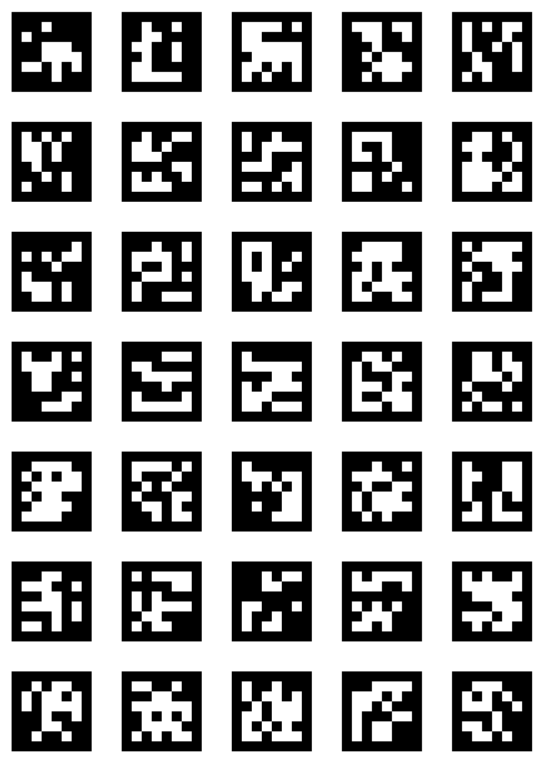
A Shadertoy shader for this pattern:

```glsl
const vec2 SHEET_CELLS = vec2(54.35, 76.87);  // sheet size in marker cells
const vec2 SHEET_MARGIN = vec2(1.16, 1.2);    // left and top margins
const float MARKER_CELLS = 8.0;               // marker side, border included
const float PITCH_CELLS = 11.0;               // marker plus gap
const float WHITE_SHARE = 0.53;               // chance of a white inner cell
const float EDGE_PIXELS = 1.3;                // softness of cell edges

const vec3 PAPER = vec3(1.0);
const vec3 INK = vec3(0.0);

float hash(vec2 p) {
    return fract(sin(dot(p, vec2(127.1, 311.7))) * 43758.5453);
}

// 1 where a whole cell is inked, 0 where it is paper
float cellInk(vec2 cell) {
    vec2 local = mod(cell, PITCH_CELLS);
    if (max(local.x, local.y) >= MARKER_CELLS) return 0.0;

    // Solid one-cell border around the random payload
    float nearest = min(local.x, local.y);
    float farthest = max(local.x, local.y);
    if (nearest < 1.0 || farthest >= MARKER_CELLS - 1.0) return 1.0;
    return step(WHITE_SHARE, hash(cell));
}

// Blend the four nearest cells across a narrow edge
float smoothInk(vec2 p, vec2 edgeWidth) {
    vec2 corner = floor(p - 0.5);
    vec2 blend = clamp((p - corner - 1.0) / edgeWidth + 0.5, 0.0, 1.0);
    float upper = mix(cellInk(corner), cellInk(corner + vec2(1, 0)), blend.x);
    float lower = mix(cellInk(corner + vec2(0, 1)), cellInk(corner + vec2(1, 1)), blend.x);
    return mix(upper, lower, blend.y);
}

void mainImage(out vec4 fragColor, in vec2 fragCoord) {
    // Cell coordinates, counted from the top left marker
    vec2 uv = fragCoord / iResolution.xy;
    vec2 p = vec2(uv.x, 1.0 - uv.y) * SHEET_CELLS - SHEET_MARGIN;
    vec2 edgeWidth = EDGE_PIXELS * SHEET_CELLS / iResolution.xy;

    fragColor = vec4(mix(PAPER, INK, smoothInk(p, edgeWidth)), 1.0);
}
```
